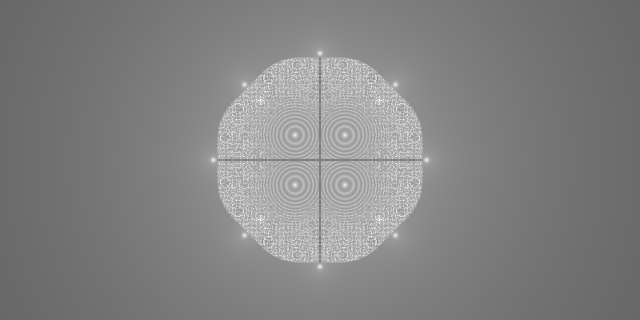
This background is drawn by a Shadertoy shader. Its source:

```glsl
const float ZOOM = 1.5;            // half the canvas height, in disc radii
const float DISC_RADIUS = 0.98;
const float DISC_SCALLOP = 0.02;
const float BACK_LEVEL = 0.55;
const float BACK_FALLOFF = 0.118;
const float DISC_LEVEL = 0.635;
const float RING_GAIN = 0.13;
const float RING_DENSITY = 255.0;
const float RING_SPREAD = 2.86;
const float SPECKLE_GRID = 80.0;
const float SPECKLE_GAIN = 0.24;
const float AXIS_WIDTH = 0.006;
const vec2 EYE = vec2(0.234);
const vec2 STAR = vec2(0.555);
const float PI = 3.14159265;

// Ring systems in one folded octant: centre xy, stretch zw
const int CELL_COUNT = 5;
const vec4 CELLS[CELL_COUNT] = vec4[CELL_COUNT](
    vec4(EYE, 0.7, 0.7),
    vec4(0.60, 0.07, 1.0, 2.4),
    vec4(STAR, 1.5, 1.5),
    vec4(0.77, 0.48, 1.1, 1.2),
    vec4(0.89, 0.21, 1.3, 1.2));

vec2 hash2(vec2 cell) {
    return fract(sin(vec2(dot(cell, vec2(127.1, 311.7)),
                          dot(cell, vec2(269.5, 183.3)))) * 4375.85);
}

// One jittered dot in each grid cell
float speckle(vec2 p) {
    vec2 cell = floor(p * SPECKLE_GRID);
    vec2 rnd = hash2(cell);
    vec2 offset = fract(p * SPECKLE_GRID) - mix(vec2(0.3), vec2(0.7), rnd);
    float dotShape = 1.0 - smoothstep(0.2, 0.75, length(offset));
    return dotShape * hash2(cell + 19.0).x;
}

// Distance to the nearest stretched cell centre
float cellDistance(vec2 octant) {
    float nearest = 10.0;
    for (int i = 0; i < CELL_COUNT; i++) {
        nearest = min(nearest, length((octant - CELLS[i].xy) * CELLS[i].zw));
    }
    return nearest;
}

// Concentric waves, faded where they become too fine to resolve
float rings(float d) {
    float phase = RING_DENSITY * d * d / (1.0 + RING_SPREAD * d);
    float fade = 1.0 - smoothstep(0.3, 0.75, fwidth(phase));
    float wave = 0.5 + 0.5 * cos(2.0 * PI * (phase - 0.72));
    return mix(0.35, wave * wave, fade);
}

float discShade(vec2 p, float pixel) {
    vec2 quadrant = abs(p);
    vec2 octant = vec2(max(quadrant.x, quadrant.y), min(quadrant.x, quadrant.y));
    float eyeDistance = length(quadrant - EYE);

    float shade = DISC_LEVEL - 0.02;
    shade += RING_GAIN * rings(cellDistance(octant));
    float grain = smoothstep(0.1, 0.5, eyeDistance);
    shade += SPECKLE_GAIN * grain * (speckle(quadrant) - 0.12);

    // Bright eye and four-pointed star
    shade += 0.26 * exp(-pow(eyeDistance / 0.026, 2.0));
    vec2 starArm = sqrt(abs(quadrant - STAR));
    shade += 0.22 * (1.0 - smoothstep(0.12, 0.32, starArm.x + starArm.y));

    // Dark cross along the axes
    float axis = 1.0 - smoothstep(AXIS_WIDTH - 0.5 * pixel,
                                  AXIS_WIDTH + 0.5 * pixel, octant.y);
    return mix(shade, 0.36, 0.8 * axis);
}

// Small lights at eight equal angles on the unit circle
float rimLights(float radius, float angle) {
    float folded = mod(angle + PI / 8.0, PI / 4.0) - PI / 8.0;
    float d = length(radius * vec2(cos(folded), sin(folded)) - vec2(1.0, 0.0));
    return 0.28 * exp(-pow(d / 0.022, 2.0)) + 0.09 * exp(-d / 0.09);
}

void mainImage(out vec4 fragColor, in vec2 fragCoord) {
    vec2 p = ZOOM * (2.0 * fragCoord - iResolution.xy) / iResolution.y;
    float pixel = 2.0 * ZOOM / iResolution.y;
    float radius = length(p);
    float angle = atan(p.y, p.x + 1e-6);

    // Backdrop darkens with the logarithm of the radius
    float lights = rimLights(radius, angle);
    float backdrop = BACK_LEVEL - BACK_FALLOFF * log(max(radius, 0.5)) + lights;

    // Scalloped disc over the backdrop
    float edge = DISC_RADIUS - DISC_SCALLOP * cos(8.0 * angle);
    float disc = 1.0 - smoothstep(-pixel, pixel, radius - edge);
    float inside = discShade(p, pixel) + 0.3 * lights;
    fragColor = vec4(vec3(mix(backdrop, inside, disc)), 1.0);
}
```
